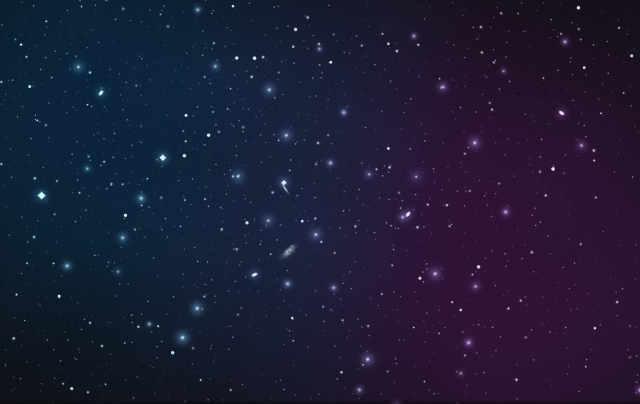
Give the GLSL for this texture, as a Shadertoy shader.

```glsl
// Deep star field: a teal to navy to purple sky with dark corners, covered by
// jittered grids of dust, small stars, hard discs and haloed stars, plus
// a few diamond stars and galaxies. Lengths are in canvas heights.

const vec3 TEAL   = vec3(0.040, 0.150, 0.240);
const vec3 NAVY   = vec3(0.100, 0.130, 0.238);
const vec3 PURPLE = vec3(0.182, 0.075, 0.212);
const vec3 CORNER = vec3(0.060, 0.058, 0.075);
const vec3 STAR_LEFT  = vec3(0.80, 0.97, 1.00);
const vec3 STAR_RIGHT = vec3(0.95, 0.86, 1.00);
const vec3 HALO_LEFT  = vec3(0.38, 0.68, 0.85);
const vec3 HALO_RIGHT = vec3(0.62, 0.42, 0.78);
const vec2 LIT_START = vec2(0.28, 0.72);
const vec2 LIT_END   = vec2(1.28, 0.33);
const vec2 SPIRAL_POS = vec2(0.714, 0.377);
const vec2 STREAK_POS = vec2(0.706, 0.533);
const float GRAIN = 0.016;

float hash(vec2 p) {
    vec3 q = fract(vec3(p.xyx) * 0.1031);
    q += dot(q, q.yzx + 33.33);
    return fract((q.x + q.y) * q.z);
}

float noise(vec2 p) {
    vec2 i = floor(p), f = fract(p);
    f = f * f * (3.0 - 2.0 * f);
    return mix(mix(hash(i), hash(i + vec2(1, 0)), f.x),
               mix(hash(i + vec2(0, 1)), hash(i + vec2(1, 1)), f.x), f.y);
}

vec2 rotate(vec2 p, float angle) {
    float c = cos(angle), s = sin(angle);
    return vec2(c * p.x + s * p.y, c * p.y - s * p.x);
}

float segmentDistance(vec2 p, vec2 a, vec2 b) {
    vec2 ab = b - a;
    return length(p - a - ab * clamp(dot(p - a, ab) / dot(ab, ab), 0.0, 1.0));
}

// Distance to the star of this cell (x) and two random values (yz).
// An empty cell gives a large distance.
vec3 starCell(vec2 p, float cells, float share, float reach, float seed) {
    vec2 id = floor(p * cells);
    vec2 key = id + seed * 17.3;
    vec2 jitter = vec2(hash(key + 3.1), hash(key + 41.7));
    vec2 spot = (id + mix(vec2(reach * cells), vec2(1.0 - reach * cells), jitter)) / cells;
    float crowd = 0.7 + 0.6 * exp(-4.0 * dot(spot - vec2(0.75, 0.58), spot - vec2(0.75, 0.58)));
    float d = hash(key + 77.9) < share * crowd ? length(p - spot) : 10.0;
    return vec3(d, hash(key + 113.3), hash(key + 151.9));
}

float gauss(float d, float r) { return exp(-d * d / (r * r)); }

float disc(float d, float r, float edge) { return 1.0 - smoothstep(r - edge, r + edge, d); }

vec3 sky(vec2 uv, vec2 p) {
    float t = uv.x - 0.13 * (uv.y - 0.5);
    vec3 col = mix(TEAL, NAVY, smoothstep(0.12, 0.48, t));
    col = mix(col, PURPLE, smoothstep(0.44, 0.74, t));
    float shade = smoothstep(0.10, 0.85, segmentDistance(p, LIT_START, LIT_END));
    col = mix(col, CORNER, 0.92 * shade);
    col *= 0.95 + 0.10 * noise(p * 5.0);
    return col * mix(0.7, 1.0, smoothstep(0.004, 0.010, uv.y));
}

void mainImage(out vec4 fragColor, in vec2 fragCoord) {
    vec2 uv = fragCoord / iResolution.xy;
    vec2 p = fragCoord / iResolution.y;
    float edge = 0.7 / iResolution.y;
    float light = 0.0, halo = 0.0;

    // Dust: two fine grids of faint points
    for (int i = 0; i < 2; i++) {
        vec3 s = starCell(rotate(p, 0.4 * float(i)), 24.0 + 7.0 * float(i), 0.48, 0.004, 1.0 + float(i));
        light += gauss(s.x, 0.0018) * mix(0.12, 0.65, s.y * s.y);
    }

    // Small clear stars
    vec3 small = starCell(rotate(p, 0.25), 17.0, 0.30, 0.006, 4.0);
    light += gauss(small.x, mix(0.0020, 0.0031, small.y)) * mix(0.5, 1.0, small.z);

    // Hard white discs
    vec3 big = starCell(p, 10.0, 0.21, 0.008, 5.0);
    light += disc(big.x, mix(0.0029, 0.0047, big.y), edge) * mix(0.8, 1.0, big.z);

    // Stars inside a soft halo
    vec3 glow = starCell(rotate(p, -0.3), 9.0, 0.34, 0.034, 6.0);
    light += gauss(glow.x, mix(0.0025, 0.0042, glow.y)) * mix(0.55, 0.95, glow.z);
    halo += gauss(glow.x, mix(0.008, 0.016, glow.z)) * mix(0.25, 0.5, glow.y);

    // Diamond stars
    for (int i = 0; i < 3; i++) {
        float k = float(i);
        vec2 q = abs(p - vec2(0.103 + 0.30 * k, 0.516 + 0.095 * sin(1.4 * k)));
        light += disc(q.x + q.y, 0.0095 - 0.0014 * k, 1.5 * edge);
        halo += 0.4 * gauss(length(q), 0.014);
    }

    // Small oval galaxies
    for (int i = 0; i < 4; i++) {
        float k = float(i);
        vec2 q = rotate(p - vec2(0.25 + 0.38 * k, 0.5 + 0.27 * cos(2.3 * k)), 0.9 - 0.5 * mod(k, 2.0) * k);
        light += disc(length(q * vec2(0.55, 1.0)), 0.0038, edge);
        halo += 0.3 * gauss(length(q), 0.013);
    }

    // Mottled spiral and thin streak
    vec2 spiral = rotate(p - SPIRAL_POS, 0.70);
    float body = gauss(length(spiral * vec2(0.40, 1.0)), 0.0068);
    light += body * (0.35 + 0.55 * noise(spiral * 330.0));
    vec2 streak = rotate(p - STREAK_POS, -0.95);
    light += 0.85 * gauss(length(streak * vec2(0.17, 1.0)), 0.0020);

    // Blend light into the grained sky
    vec3 col = sky(uv, p) + GRAIN * (noise(p * 310.0) - 0.5);
    float side = smoothstep(0.15, 0.85, uv.x);
    col = mix(col, mix(HALO_LEFT, HALO_RIGHT, side), clamp(halo, 0.0, 1.0));
    col = mix(col, mix(STAR_LEFT, STAR_RIGHT, side), clamp(light, 0.0, 1.0));
    fragColor = vec4(col, 1.0);
}
```
